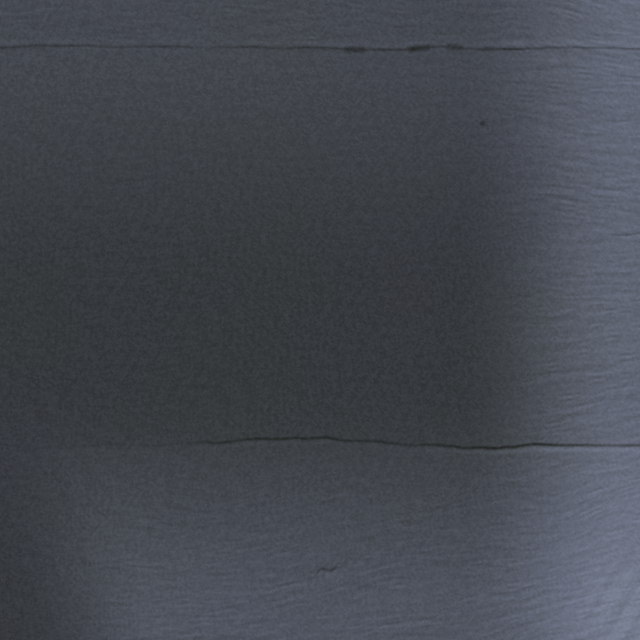
Write a WebGL 2 fragment shader that draws this texture.

```glsl
#version 300 es
precision highp float;
// Slate-grey painted boards with two rough seams, brushed relief and a soft shadow.
uniform vec2 u_resolution;
out vec4 fragColor;

float hash(vec2 p) {
  return fract(sin(dot(p, vec2(127.1, 311.7))) * 43758.5453);
}

float noise(vec2 p) {
  vec2 i = floor(p), f = fract(p);
  f = f * f * (3.0 - 2.0 * f);
  return mix(mix(hash(i), hash(i + vec2(1, 0)), f.x),
             mix(hash(i + vec2(0, 1)), hash(i + 1.0), f.x), f.y);
}

float fbm(vec2 p) {
  float sum = 0.0, gain = 0.5;
  for (int i = 0; i < 4; i++) {
    sum += gain * noise(p);
    p = p * 2.03 + 17.3;
    gain *= 0.5;
  }
  return sum;
}

// Broad light: bright right side and foot, dark middle and lower left edge.
float lighting(vec2 p) {
  float right = smoothstep(0.7, 0.99, p.x + 0.05 * (fbm(p * 4.0) - 0.5));
  float foot = smoothstep(0.42, 0.0, p.y) + 0.12 * smoothstep(0.31, 0.29, p.y);
  foot *= smoothstep(-0.09, 0.14, p.x - 0.12 + 0.3 * p.y);
  float top = smoothstep(0.52, 1.0, p.y);
  return 0.01 + 0.72 * right + foot * (0.42 - 0.1 * right) + top * (0.27 - 0.2 * right);
}

// Height of the brushed paint, in long strokes that bend upward to the right.
float paint(vec2 p) {
  float bend = 0.06 * fbm(p * vec2(5.0, 8.0)) + 0.25 * p.x * p.x * (p.y - 0.75);
  vec2 q = vec2(p.x, p.y + bend);
  return 0.5 * noise(q * vec2(17.0, 95.0)) + 0.5 * noise(q * vec2(45.0, 190.0) + 9.0);
}

// Slanted scratches of the lower right corner.
float scratches(vec2 p) {
  vec2 q = vec2(0.85 * p.x - 0.53 * p.y, 0.53 * p.x + 0.85 * p.y);
  float area = smoothstep(0.2, 0.03, length((p - vec2(1.0, 0.03)) * vec2(1.2, 1.0)));
  return area * (noise(q * vec2(130.0, 9.0)) - 0.5);
}

// Dark groove with a pale lip; offset is the signed height above its centre.
float groove(float offset, float width, float lip) {
  float dark = exp(-pow(offset / width, 2.0));
  float pale = exp(-pow((offset - lip) / 0.004, 2.0));
  return 0.32 * pale - dark;
}

void main() {
  vec2 p = gl_FragCoord.xy / u_resolution;
  float light = lighting(p);

  // Brushed relief, shaded from above and strongest in the light.
  float relief = paint(p) - paint(p + vec2(0.001, 0.004));
  float exposed = smoothstep(0.08, 0.6, light);
  exposed = max(exposed, 0.5 * smoothstep(0.86, 0.95, p.y));
  light += relief * (0.03 + 0.25 * exposed) + 0.2 * scratches(p);
  light += 0.06 * exposed * (fbm(p * vec2(6.0, 28.0)) - 0.47);

  // Upper seam, with chipped blobs right of the middle.
  float wobble = 0.009 * (fbm(vec2(p.x * 16.0, 3.0)) - 0.5);
  float chips = smoothstep(0.48, 0.52, p.x) * smoothstep(0.8, 0.74, p.x)
              * smoothstep(0.35, 0.6, noise(vec2(p.x * 38.0, 5.0)));
  float upper = p.y - 0.925 - wobble - 0.003 * smoothstep(0.5, 0.2, p.x);
  float strength = 0.2 + 0.25 * smoothstep(0.4, 1.0, p.x) + 0.2 * chips;
  strength *= 0.6 + 0.7 * noise(vec2(p.x * 25.0, 8.0));
  light += strength * groove(upper, 0.0022 + 0.0026 * chips, 0.008);

  // Lower seam, faint at the left and stepping down past the middle.
  wobble = 0.014 * (fbm(vec2(p.x * 18.0, 21.0)) - 0.5);
  wobble *= smoothstep(1.0, 0.75, p.x);
  float level = 0.304 + 0.011 * smoothstep(0.2, 0.42, p.x) * smoothstep(0.66, 0.56, p.x);
  strength = 0.03 + 0.22 * smoothstep(0.27, 0.36, p.x) + 0.35 * smoothstep(0.6, 0.95, p.x);
  strength *= 0.65 + 0.6 * noise(vec2(p.x * 22.0, 31.0));
  light += strength * groove(p.y - level - wobble, 0.0025, -0.007);

  // Short crack at the right edge, a pit and a small dent.
  float crack = p.y - 0.635 + 0.002 * sin(p.x * 60.0);
  light += 0.25 * smoothstep(0.93, 0.97, p.x) * groove(crack, 0.0018, -0.004);
  light -= 0.3 * smoothstep(0.006, 0.002, length(p - vec2(0.754, 0.807)));
  vec2 dent = p - vec2(0.51, 0.11);
  float fold = dent.y - 0.6 * dent.x + 0.006 * sin(dent.x * 150.0);
  light += 0.28 * smoothstep(0.025, 0.008, length(dent)) * groove(fold, 0.003, -0.007);

  // Fine grain on a turned lattice, and faint drifts of hue.
  vec2 turned = vec2(0.8 * p.x - 0.6 * p.y, 0.6 * p.x + 0.8 * p.y);
  float grain = noise(turned * 260.0) + 0.8 * noise(turned * 430.0 + 40.0) - 0.9;
  light += 0.15 * grain;
  vec3 colour = mix(vec3(0.21, 0.222, 0.236), vec3(0.43, 0.455, 0.525), light);
  float hue = fbm(p * vec2(5.0, 6.0) + 2.0) - 0.47;
  colour += hue * vec3(0.004, -0.004, 0.022);
  fragColor = vec4(clamp(colour, 0.0, 1.0), 1.0);
}
```
